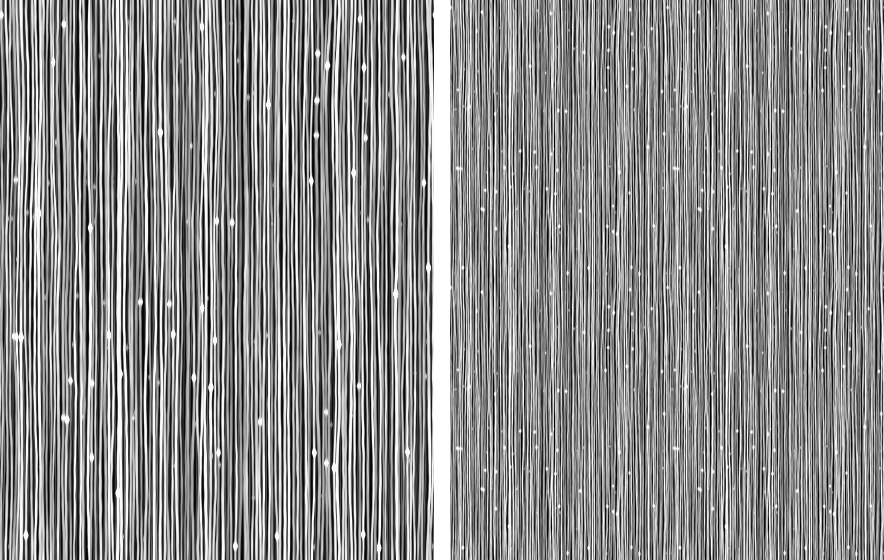
Left: one tile. Right: repeated 2 by 2.
Write a WebGL 2 fragment shader that draws this texture.

```glsl
#version 300 es
precision highp float;
// Dense upright threads in black, grey and white, swaying and swelling slightly.
// Each column holds one thread whose centre, width and tone follow wrapped noise
// along its length; a fainter, finer layer fills the gaps. Tiles on both axes.

uniform vec2 u_resolution;
out vec4 fragColor;

const float MAIN_COUNT = 106.0;               // bright threads across the canvas
const float FINE_COUNT = 149.0;               // faint threads across the canvas
const vec2 MAIN_WIDTH = vec2(0.19, 0.42);     // half width range, in columns
const vec2 FINE_WIDTH = vec2(0.14, 0.32);
const vec2 MAIN_TONE = vec2(0.42, 1.34);      // brightness range
const vec2 FINE_TONE = vec2(0.0, 0.58);
const float JITTER = 0.5;                     // fixed sideways offset, in columns
const float SWAY = 0.6;                       // slow wander, in columns
const float RIPPLE = 0.13;                    // quick wander, in columns
const float SOFTNESS = 0.1;                   // edge blur, in columns
const vec2 DRIFT_GRID = vec2(14.0, 5.0);      // cells of the shared bending
const float DRIFT = 0.007;                    // bending, in canvas widths
const float SLUB_ROWS = 14.0;                 // possible knots along a thread
const float SLUB_CHANCE = 0.04;
const float SLUB_LENGTH = 0.006;              // in canvas heights
const float BLACK = 0.025;

float hash(vec2 p) {
    vec3 q = fract(vec3(p.xyx) * 0.1031);
    q += dot(q, q.yzx + 33.33);
    return fract((q.x + q.y) * q.z);
}

// Value noise along a thread, repeating once per canvas height.
float along(float id, float y, float cells) {
    float p = y * cells;
    float row = floor(p);
    float t = smoothstep(0.0, 1.0, p - row);
    return mix(hash(vec2(id, mod(row, cells))),
               hash(vec2(id, mod(row + 1.0, cells))), t);
}

// Value noise that wraps on both axes.
float drift(vec2 uv) {
    float p = uv.x * DRIFT_GRID.x;
    float column = floor(p);
    float t = smoothstep(0.0, 1.0, p - column);
    float left = along(mod(column, DRIFT_GRID.x) + 700.0, uv.y, DRIFT_GRID.y);
    float right = along(mod(column + 1.0, DRIFT_GRID.x) + 700.0, uv.y, DRIFT_GRID.y);
    return mix(left, right, t) - 0.5;
}

// Sparse knots: 1 at the heart of a knot, 0 elsewhere.
float slub(float id, float y) {
    float row = floor(y * SLUB_ROWS);
    vec2 key = vec2(id + 311.0, mod(row, SLUB_ROWS));
    float centre = (row + mix(0.3, 0.7, hash(key + 57.0))) / SLUB_ROWS;
    float d = (y - centre) / SLUB_LENGTH;
    return step(hash(key), SLUB_CHANCE) * exp(-d * d);
}

// Brightest thread covering the point, for one layer of columns.
float threads(vec2 uv, float count, vec2 widths, vec2 tones, float seed) {
    float x = uv.x * count;
    float column = floor(x);
    float blur = SOFTNESS + 0.5 * count / u_resolution.x;
    float brightest = 0.0;
    for (int i = -2; i <= 2; i++) {
        float place = column + float(i);
        float id = mod(place, count) + seed;
        float centre = place + 0.5
            + JITTER * (hash(vec2(id, 91.0)) - 0.5)
            + SWAY * (along(id + 0.17, uv.y, 7.0) - 0.5)
            + RIPPLE * (along(id + 0.31, uv.y, 43.0) - 0.5);
        float knot = slub(id, uv.y);
        float girth = 0.45 * hash(vec2(id, 83.0))
            + 0.35 * along(id + 0.43, uv.y, 9.0)
            + 0.2 * along(id + 0.59, uv.y, 61.0);
        float halfWidth = mix(widths.x, widths.y, girth) + 0.3 * knot;
        float shade = 0.5 * hash(vec2(id, 77.0))
            + 0.35 * along(id + 0.71, uv.y, 8.0)
            + 0.15 * along(id + 0.83, uv.y, 37.0);
        float tone = mix(tones.x, tones.y, shade) + 0.4 * knot;
        float cover = 1.0 - smoothstep(halfWidth - blur, halfWidth + blur, abs(x - centre));
        brightest = max(brightest, tone * cover);
    }
    return brightest;
}

void main() {
    vec2 uv = gl_FragCoord.xy / u_resolution;
    uv.x += DRIFT * drift(uv);

    // Bright threads over the faint ones in the gaps
    float bright = threads(uv, MAIN_COUNT, MAIN_WIDTH, MAIN_TONE, 0.0);
    float faint = threads(uv, FINE_COUNT, FINE_WIDTH, FINE_TONE, 400.0);
    float tone = clamp(max(bright, faint), 0.0, 1.0);

    fragColor = vec4(vec3(mix(BLACK, 0.98, tone)), 1.0);
}
```
